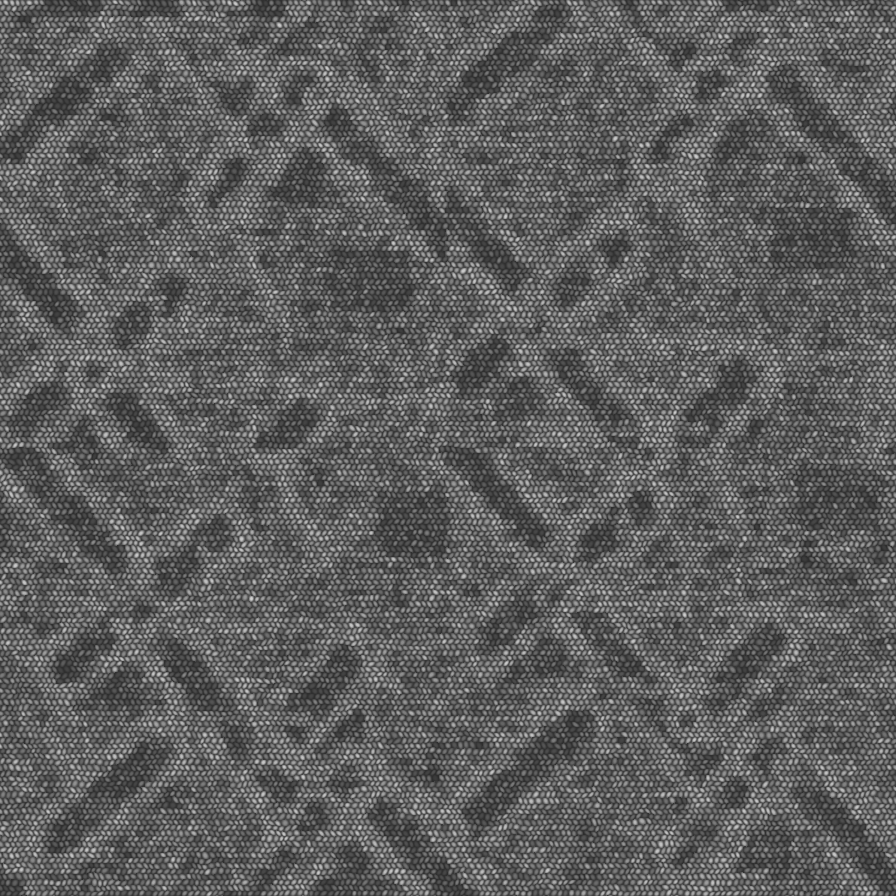
A WebGL 2 fragment shader for this texture:

```glsl
#version 300 es
precision highp float;
// Grey loop-pile carpet: a 2 by 2 lay of tiles, each holding the same worn motif of
// crossing diagonal bands, shifted per tile. The motif sets a tone for every stitch;
// stitches lie in staggered rows, their brightness following tone, streaks and hash.

#define TILES 2.0
#define STITCHES vec2(148.0, 164.0)
#define CORE_WIDTH 0.030
#define EDGE_OFFSET 0.060
#define EDGE_WIDTH 0.030
#define LINE_WIDTH 0.026
#define WEAR 0.50
#define SPECKLE 0.30
#define GRAIN_SPREAD 0.22
#define SHADOW_RANGE vec2(0.175, 0.315)
#define YARN_RANGE vec2(0.34, 0.76)

uniform vec2 u_resolution;
out vec4 fragColor;

// Motif origin inside each tile, row by row from the lower left
const vec2 ORIGINS[4] = vec2[4](
  vec2(0.30, 0.66), vec2(0.24, 0.72), vec2(0.195, 0.205), vec2(0.185, 0.30));

// Strokes as centre and half vector, in tile units around the motif origin
const vec4 BANDS[6] = vec4[6](
  vec4(-0.24, 0.30, 0.215, -0.235), vec4(0.21, -0.27, 0.18, -0.22),
  vec4(0.02, 0.0, 0.17, 0.15), vec4(-0.06, 0.565, 0.11, 0.10),
  vec4(0.39, 0.48, 0.09, 0.12), vec4(0.40, -0.22, 0.08, 0.09));
const vec4 LINES[8] = vec4[8](
  vec4(0.23, -0.06, 0.18, 0.01), vec4(0.21, -0.26, 0.17, 0.0),
  vec4(0.15, 0.045, 0.005, 0.08), vec4(0.65, -0.10, 0.15, 0.0),
  vec4(0.38, 0.18, 0.05, -0.09), vec4(0.69, 0.50, 0.10, -0.10),
  vec4(-0.20, -0.31, 0.06, -0.07), vec4(0.30, 0.33, 0.10, 0.11));
// Dark patches as centre and half size
const vec4 PATCHES[5] = vec4[5](
  vec4(-0.06, -0.19, 0.08, 0.05), vec4(0.42, -0.26, 0.09, 0.08),
  vec4(0.63, 0.17, 0.09, 0.07), vec4(0.45, 0.40, 0.07, 0.06),
  vec4(0.0, -0.41, 0.09, 0.06));

vec2 hash2(vec2 p) {
  vec3 q = fract(p.xyx * vec3(0.1031, 0.1030, 0.0973));
  q += dot(q, q.yzx + 33.33);
  return fract((q.xx + q.yz) * q.zy);
}

float cornerSlope(vec2 cell, vec2 corner, vec2 f) {
  return dot(hash2(cell + corner) * 2.0 - 1.0, f - corner);
}

float gradientNoise(vec2 p) {
  vec2 i = floor(p), f = fract(p);
  vec2 w = f * f * f * (f * (f * 6.0 - 15.0) + 10.0);
  vec2 e = vec2(1.0, 0.0);
  return mix(mix(cornerSlope(i, e.yy, f), cornerSlope(i, e.xy, f), w.x),
             mix(cornerSlope(i, e.yx, f), cornerSlope(i, e.xx, f), w.x), w.y);
}

// Shortest offset on the repeating tile
vec2 wrapped(vec2 d) { return d - round(d); }

float strokeDistance(vec2 p, vec4 stroke) {
  vec2 d = wrapped(p - stroke.xy);
  float along = clamp(dot(d, stroke.zw) / dot(stroke.zw, stroke.zw), -1.0, 1.0);
  return length(d - stroke.zw * along);
}

// Tone of the worn design: 0 is dark pile, 1 is light pile
float designTone(vec2 uv, float chance) {
  vec2 tile = min(floor(uv * TILES), TILES - 1.0);
  vec2 p = uv * TILES - tile - ORIGINS[int(tile.x + TILES * tile.y)];
  p += 0.022 * vec2(gradientNoise(uv * 60.0), gradientNoise(uv * 60.0 + 71.0));

  float dark = 0.0, light = 0.0;
  for (int i = 0; i < 5; i++) {
    vec2 d = abs(wrapped(p - PATCHES[i].xy)) - PATCHES[i].zw;
    dark = max(dark, 0.9 * smoothstep(0.008, -0.008, max(d.x, d.y)));
  }
  for (int i = 0; i < 8; i++)
    light = max(light, 0.85 * smoothstep(LINE_WIDTH, 0.010, strokeDistance(p, LINES[i])));
  for (int i = 0; i < 6; i++) {
    float d = strokeDistance(p, BANDS[i]);
    dark = max(dark, smoothstep(CORE_WIDTH + 0.008, CORE_WIDTH - 0.008, d));
    light = max(light, smoothstep(EDGE_WIDTH, 0.010, abs(d - EDGE_OFFSET)));
  }

  // Small blotches, streaks along the rows and fainter ones along the columns
  float wear = 0.6 * gradientNoise(uv * 16.0 + 5.0) + 0.8 * gradientNoise(uv * 48.0)
             + 1.0 * gradientNoise(uv * vec2(24.0, 110.0) + 19.0)
             + 0.5 * gradientNoise(uv * vec2(100.0, 20.0) + 43.0);
  float tone = 0.44 + WEAR * wear + SPECKLE * (chance - 0.5);
  tone = mix(tone, 0.06, dark * clamp(0.85 - 0.5 * wear, 0.0, 1.0));
  return clamp(mix(tone, 0.82, light * clamp(0.72 + 0.6 * wear, 0.0, 1.0)), 0.0, 1.0);
}

void main() {
  vec2 uv = gl_FragCoord.xy / u_resolution;

  // Rows of stitches, every second one shifted by half, with a slight wander
  vec2 grid = uv * STITCHES;
  grid += 0.6 * vec2(gradientNoise(uv * 55.0 + 9.0), gradientNoise(uv * 55.0 + 31.0));
  float odd = mod(floor(grid.y), 2.0);
  grid.x += 0.5 * odd;
  vec2 stitch = floor(grid), f = fract(grid) - 0.5;
  vec2 centre = (stitch + vec2(0.5 - 0.5 * odd, 0.5)) / STITCHES;
  vec2 chance = hash2(stitch + 3.0);

  // Slanted grain, leaning the other way in every second row
  f.x += f.y * mix(-0.3, 0.3, odd);
  float grain = smoothstep(0.60, 0.10, length(f * vec2(1.1, 0.85)));

  float tone = designTone(clamp(centre, 0.0, 0.9999), chance.y);
  float shadow = mix(SHADOW_RANGE.x, SHADOW_RANGE.y, tone);
  float yarn = mix(YARN_RANGE.x, YARN_RANGE.y, tone) + GRAIN_SPREAD * (chance.x - 0.5);
  fragColor = vec4(vec3(mix(shadow, yarn, grain)), 1.0);
}
```
